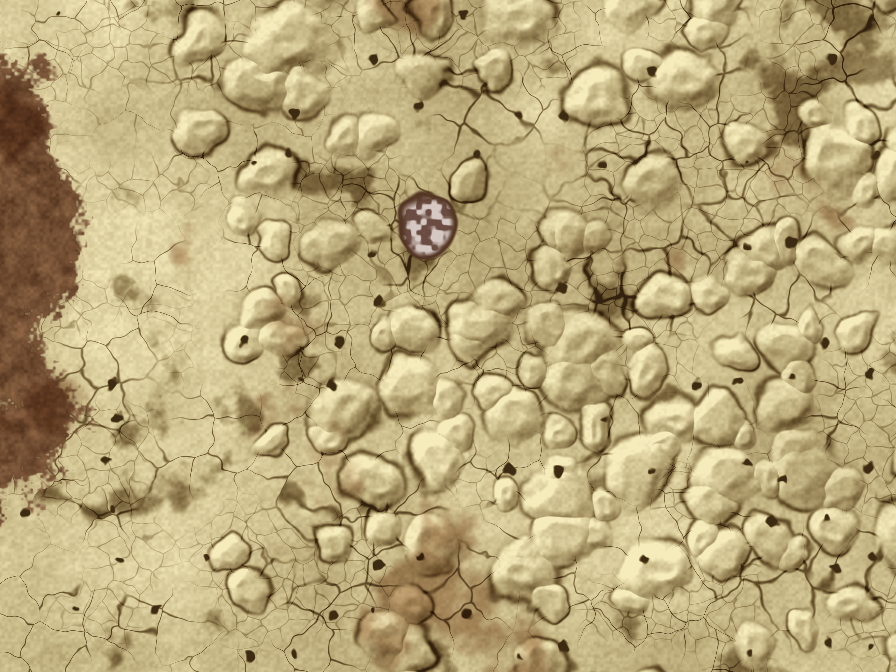
Write a Shadertoy shader that draws this texture.

```glsl
float hash(vec2 p) {
    return fract(sin(dot(p, vec2(127.1, 311.7))) * 43758.5453);
}

vec2 hash2(vec2 p) {
    return vec2(hash(p), hash(p + 37.7));
}

float noise(vec2 p) {
    vec2 i = floor(p), f = fract(p);
    f = f * f * (3.0 - 2.0 * f);
    return mix(mix(hash(i), hash(i + vec2(1, 0)), f.x),
               mix(hash(i + vec2(0, 1)), hash(i + 1.0), f.x), f.y);
}

float fbm(vec2 p) {
    float sum = 0.0, amp = 0.5;
    for (int i = 0; i < 5; i++) {
        sum += amp * noise(p);
        p = mat2(1.6, 1.2, -1.2, 1.6) * p + 7.3;
        amp *= 0.5;
    }
    return sum;
}

vec2 wobble(vec2 p) {
    return vec2(noise(p), noise(p + 41.3)) - 0.5;
}

// Scattered warts: x is height, y is distance in radii to the nearest one
vec2 warts(vec2 p) {
    vec2 q = p + 0.026 * wobble(p * 22.0) + 0.007 * wobble(p * 65.0);
    float top = 0.0, nearest = 9.0;
    for (int k = 0; k < 2; k++) {
        float size = k == 0 ? 0.115 : 0.077;
        for (int j = -1; j <= 1; j++)
        for (int i = -1; i <= 1; i++) {
            vec2 id = floor(q / size) + vec2(i, j);
            vec2 rnd = hash2(id + float(k) * 57.0);
            vec2 centre = (id + 0.15 + 0.7 * rnd) * size;
            float density = smoothstep(0.25, 0.6, centre.x) * (0.15 + 0.8 * noise(centre * 5.0));
            if (hash(id + 9.3 + float(k) * 31.0) > density) continue;
            float radius = size * (0.3 + 0.17 * hash(id + 3.1));
            float d = length((q - centre) * vec2(0.85 + 0.3 * rnd.y, 1.0)) / radius;
            float pit = 0.22 * step(0.4, rnd.x) * exp(-d * d * 14.0);
            top = max(top, radius * 0.62 * (smoothstep(1.06, 0.35, d) - pit));
            nearest = min(nearest, d);
        }
    }
    return vec2(top, nearest);
}

float relief(vec2 p) {
    return warts(p).x + 0.013 * fbm(p * 14.0);
}

// Gap between the two nearest cell centres, zero along a crack
float crackGap(vec2 p) {
    vec2 cell = floor(p);
    float f1 = 9.0, f2 = 9.0;
    for (int j = -1; j <= 1; j++)
    for (int i = -1; i <= 1; i++) {
        vec2 id = cell + vec2(i, j);
        float d = length(id + hash2(id) - p);
        f2 = min(f2, max(f1, d));
        f1 = min(f1, d);
    }
    return f2 - f1;
}

// Small dark grains
float specks(vec2 p) {
    vec2 g = p * 15.0 + 0.12 * wobble(p * 120.0), id = floor(g);
    vec2 v = fract(g) - 0.25 - 0.5 * hash2(id + 5.0);
    float r = 0.05 + 0.08 * hash(id + 8.0);
    return step(hash(id + 2.0), 0.24) * smoothstep(r + 0.03, r - 0.03, length(v));
}

void mainImage(out vec4 fragColor, in vec2 fragCoord) {
    vec2 p = fragCoord / iResolution.y;
    float blotch = fbm(p * 6.0), grain = noise(p * 210.0);

    // Light from the upper left
    vec2 wart = warts(p);
    float slope = (relief(p) - relief(p + 0.003 * vec2(-0.6, 0.8))) / 0.003;
    float tone = 0.88 + 0.25 * clamp(slope, -2.0, 0.9) + 0.4 * (blotch - 0.48) + 0.12 * (grain - 0.5);
    tone += 0.07 * smoothstep(0.45, 0.1, p.x);

    // Creases round the warts
    float crease = exp(-pow((wart.y - 1.04) / 0.1, 2.0));
    tone -= crease * (0.08 + 0.5 * smoothstep(0.3, 0.75, noise(p * 17.0 + 3.0)));

    // Fine cracks of two sizes
    vec2 bent = p + 0.022 * wobble(p * 24.0) + 0.009 * wobble(p * 70.0);
    float flat_ = smoothstep(0.75, 1.1, wart.y);
    float width = 0.03 + 0.09 * smoothstep(0.45, 0.9, noise(p * 9.0));
    float crack = smoothstep(width, 0.0, crackGap(bent * 16.0)) * smoothstep(0.2, 0.6, noise(p * 13.0 + 20.0));
    float hairline = smoothstep(0.08, 0.0, crackGap(bent * 31.0 + 9.0)) * smoothstep(0.4, 0.7, noise(p * 11.0));
    tone -= flat_ * (0.6 * crack + 0.28 * hairline);

    // Dirt in the hollows
    tone -= 0.45 * flat_ * smoothstep(0.64, 0.76, fbm(p * 11.0 + 30.0));
    tone = mix(tone, 0.06, specks(p));
    tone = clamp(tone, 0.0, 1.12);
    vec3 col = mix(vec3(0.20, 0.13, 0.06), vec3(0.88, 0.83, 0.64), pow(vec3(tone), vec3(1.0, 1.07, 1.32)));

    // Bare rusty bark at the left
    float ragged = fbm(p * 10.0 + 4.0) - 0.48;
    float bare = ragged * 0.9 + (0.085 - p.x) * 4.0 - 3.0 * max(abs(p.y - 0.56) - 0.26, 0.0);
    vec3 bark = mix(vec3(0.30, 0.18, 0.10), vec3(0.62, 0.45, 0.31), fbm(p * 60.0) * 0.8 + 0.3 * grain - 0.08);
    col = mix(col, bark, smoothstep(-0.02, 0.07, bare + 0.12 * (grain - 0.5)));

    // Thin tan stains
    float stain = smoothstep(0.66, 0.74, fbm(p * 5.0 + 61.0));
    col = mix(col, col * vec3(0.78, 0.68, 0.60), stain);

    // Speckled grey disc with a dark rim
    float disc = length(p + 0.014 * wobble(p * 30.0) - vec2(0.637, 0.665)) / 0.047;
    vec3 frost = mix(vec3(0.42, 0.30, 0.26), vec3(0.84, 0.79, 0.77), smoothstep(0.3, 0.7, noise(p * 130.0)));
    frost = mix(frost, vec3(0.33, 0.21, 0.14), smoothstep(0.72, 0.95, disc));
    col = mix(col, frost, smoothstep(1.06, 0.96, disc));

    fragColor = vec4(col, 1.0);
}
```
